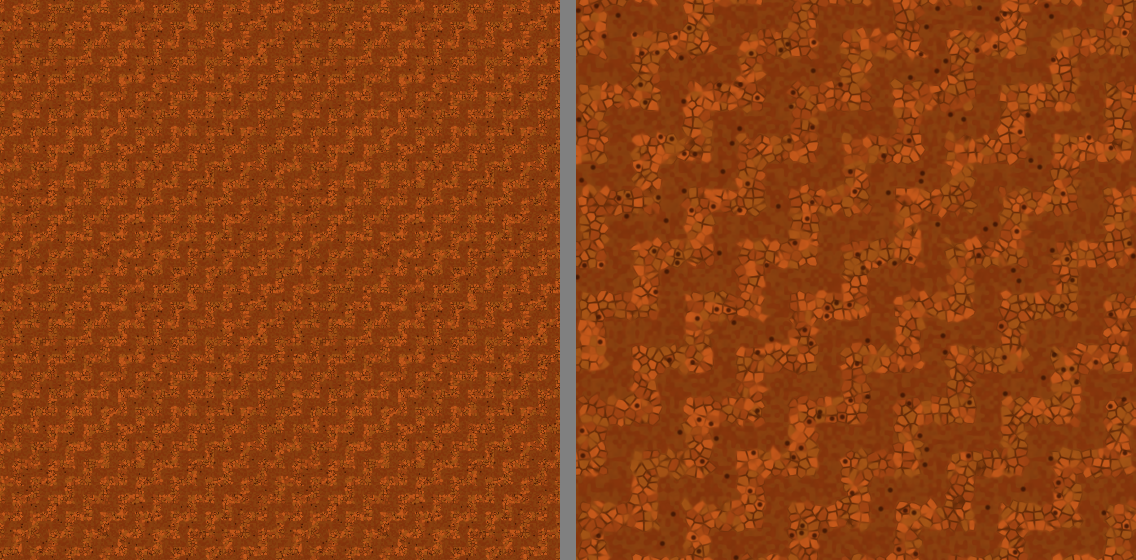
Left: the whole. Right: its middle third, enlarged.
Give the GLSL for this pattern, as a three.js fragment shader.

```glsl
varying vec2 vUv;

const float TUFTS = 192.0;        // yarn tufts across the canvas
const float WRAP = 96.0;          // tufts before the yarn variation repeats
const float TUFTS_PER_STEP = 3.0; // 64 weave steps, 16 repeats of 4 steps

const vec3 RUST = vec3(0.52, 0.205, 0.045);
const vec3 BROWN = vec3(0.535, 0.25, 0.06);
const vec3 COPPER = vec3(0.62, 0.26, 0.07);
const vec3 OCHRE = vec3(0.63, 0.32, 0.08);
const vec3 ORANGE = vec3(0.76, 0.34, 0.10);
const vec3 UMBER = vec3(0.40, 0.17, 0.03);
const vec3 SOOT = vec3(0.24, 0.08, 0.01);

float hash(vec2 cell, float seed) {
  vec2 p = mod(cell, WRAP) + seed * 7.31;
  return fract(sin(dot(p, vec2(12.9898, 78.233))) * 4375.85);
}

float valueNoise(vec2 p, float seed) {
  vec2 i = floor(p);
  vec2 f = fract(p);
  f = f * f * (3.0 - 2.0 * f);
  float low = mix(hash(i, seed), hash(i + vec2(1.0, 0.0), seed), f.x);
  float high = mix(hash(i + vec2(0.0, 1.0), seed), hash(i + 1.0, seed), f.x);
  return mix(low, high, f.y);
}

// 1 on the raised staircase, 0 on the flat horizontal bars
float staircase(vec2 p) {
  vec2 stepId = floor(p + 0.5);
  float phase = mod(stepId.x - stepId.y, 4.0);
  float onUpright = 1.0 - step(0.5, phase);
  float onTread = step(0.5, abs(phase - 2.0));
  return mix(onUpright, onTread, mod(stepId.y, 2.0));
}

// Yarn colour, with the height of the pile in alpha
vec4 tuftColor(vec2 cell, float raised, float fibre) {
  vec3 flatYarn = mix(RUST, BROWN, smoothstep(0.3, 0.7, fibre));
  vec3 loopYarn = mix(COPPER, OCHRE, smoothstep(0.35, 0.65, hash(cell, 3.0)));
  loopYarn = mix(loopYarn, ORANGE, smoothstep(0.55, 0.75, hash(cell, 4.0)));
  return vec4(mix(flatYarn, loopYarn, raised), raised);
}

// Irregular tufts with small dark flecks, blended softly where they meet
vec3 carpet(vec2 p, float fibre, float wear) {
  vec2 base = floor(p);
  vec4 sum = vec4(0.0);
  float total = 0.0;
  float nearest = 9.0;
  float second = 9.0;
  float fleck = 0.0;
  for (int y = -1; y <= 1; y++) {
    for (int x = -1; x <= 1; x++) {
      vec2 cell = base + vec2(float(x), float(y));
      vec2 jitter = vec2(hash(cell, 1.0), hash(cell, 2.0));
      float d = distance(p, cell + 0.05 + 0.9 * jitter);
      float raised = staircase(cell / TUFTS_PER_STEP);
      float weight = exp(-11.0 * d);
      sum += weight * tuftColor(cell, raised, fibre);
      total += weight;
      float spotted = step(mix(0.965, 0.92, raised), hash(cell, 6.0));
      fleck = max(fleck, spotted * (1.0 - smoothstep(0.12, 0.42, d)));
      second = min(second, max(nearest, d));
      nearest = min(nearest, d);
    }
  }
  vec4 yarn = sum / total;
  float gap = 1.0 - smoothstep(0.0, 0.36, second - nearest);
  vec3 color = mix(yarn.rgb, UMBER, gap * wear * mix(0.06, 1.0, yarn.a));
  return mix(color, SOOT, fleck * 0.85);
}

void main() {
  vec2 p = vUv * TUFTS + 0.5;
  float fibre = valueNoise(p * 2.0, 5.0);
  float wear = smoothstep(0.0, 0.8, valueNoise(p, 8.0));
  vec3 color = carpet(p, fibre, wear);

  // Fine fibres
  color *= 0.97 + 0.06 * valueNoise(p * 2.0, 9.0);

  gl_FragColor = vec4(color, 1.0);
}
```
